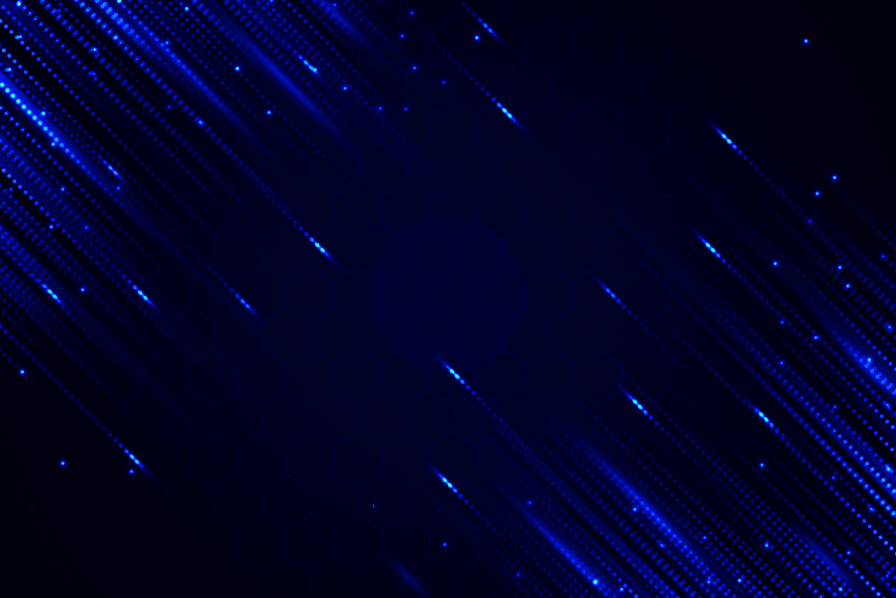
This background is drawn by a Shadertoy shader. Its source:

```glsl
const vec2 FLOW = vec2(0.7071, -0.7071);   // along the streaks
const vec2 CROSS = vec2(0.7071, 0.7071);   // across the streaks

// Bright comet heads: position, strength
const vec3 COMETS[16] = vec3[16](
    vec3(.535, .586, 1.), vec3(.848, .811, 1.), vec3(.189, .715, .7), vec3(.239, .506, .9),
    vec3(.410, .492, .6), vec3(.225, .232, .9), vec3(.088, .508, .9), vec3(.516, .891, .7),
    vec3(.816, .953, .6), vec3(.760, .375, 1.), vec3(.748, .193, 1.), vec3(1.066, .324, 1.),
    vec3(1.188, .586, 1.), vec3(1.215, .768, 1.), vec3(1.021, .510, .6), vec3(1.277, .303, 1.));

// Soft beams: position, length, strength
const vec4 BEAMS[11] = vec4[11](
    vec4(.06, .80, .14, .75), vec4(.30, .893, .14, .65), vec4(.469, .873, .11, .6),
    vec4(.557, .98, .07, .5), vec4(.195, .97, .08, .6), vec4(1.094, .14, .13, .75),
    vec4(.957, .066, .11, .65), vec4(1.455, .379, .07, .75), vec4(1.387, .059, .07, .6),
    vec4(.684, .033, .035, .3), vec4(.02, .52, .07, .2));

float hash(vec2 p) {
    vec3 q = fract(p.xyx * vec3(.1031, .1030, .0973));
    q += dot(q, q.yzx + 33.33);
    return fract((q.x + q.y) * q.z);
}

float stripeNoise(float x, float seed) {
    float i = floor(x);
    return mix(hash(vec2(i, seed)), hash(vec2(i + 1., seed)), smoothstep(0., 1., x - i));
}

// Distance to the nearest edge of a unit-wide hexagon grid
float hexEdge(vec2 p) {
    vec2 cell = vec2(1., 1.732), h = cell * .5;
    vec2 a = mod(p, cell) - h, b = mod(p - h, cell) - h;
    vec2 g = abs(dot(a, a) < dot(b, b) ? a : b);
    return .5 - max(g.x, dot(g, vec2(.5, .866)));
}

// Row of round beads; v is (along, across)
float beads(vec2 v, float radius, float px) {
    v.x = mod(v.x, .0129) - .00645;
    return smoothstep(radius + px, radius - px, length(v));
}

// Long beaded tail, hot head and a short soft streak in front
float comet(vec2 v, float px) {
    float nearTail = smoothstep(-.08, 0., v.x);
    float farTail = smoothstep(-.3, -.02, v.x);
    float bead = beads(v, .0038, px) * (.55 * nearTail + .25 * farTail) * smoothstep(.025, 0., v.x);
    float core = exp(-pow(v.x / .018, 2.) - pow(v.y / .0031, 2.)) * 1.1;
    float streak = exp(-pow((v.x - .01) / .03, 2.) - pow(v.y / .0045, 2.)) * .3;
    return bead + core + streak;
}

// Beaded lanes and blurred stripes flowing in from a corner
float lanes(vec2 v, float depth, float seed, float px) {
    float density = smoothstep(.52, .08, abs(v.y + .17));
    float inner = smoothstep(.02, .24, -v.x);
    float light = 0.;
    for (float layer = 0.; layer < 2.; layer++) {
        float pitch = .024 + .012 * layer;
        float id = floor(v.y / pitch);
        float rnd = hash(vec2(id + 70., seed + layer));
        float across = v.y - (id + .35 + .3 * rnd) * pitch;
        float reach = mix(.1, .65, rnd) * (.3 + .7 * density);
        float fade = max(0., 1. - depth / reach);
        light += beads(vec2(v.x, across), .0036, px) * fade * (.2 + .45 * density);
    }
    float fine = stripeNoise(v.y * 95. + 90., seed + 5.);
    float wide = stripeNoise(v.y * 23. + 60., seed + 9.);
    float stripes = fine * fine * (.2 + wide) * exp(-depth * mix(9., 4., wide));
    return (light * smoothstep(0., .2, density) + stripes * density * .8) * inner;
}

// Scattered sparks, thicker near the streak corners
float sparks(vec2 p, float chance) {
    vec2 id = floor(p / .06);
    vec2 spot = .2 + .6 * vec2(hash(id + 11.), hash(id + 47.));
    float d = length(p - (id + spot) * .06);
    float lit = step(hash(id + 83.), chance) * (.4 + .6 * hash(id + 29.));
    return lit * (1.7 * exp(-d * d / .00001) + .3 * exp(-d * d / .00006));
}

void mainImage(out vec4 fragColor, in vec2 fragCoord) {
    vec2 p = fragCoord / iResolution.y;
    vec2 mid = .5 * iResolution.xy / iResolution.y;
    float px = .8 / iResolution.y;
    vec2 q = p - mid;

    // Deep blue ground with faint discs
    float r = length(q - vec2(0., .006));
    float light = mix(.145, .05, smoothstep(.05, .85, r));
    light += .03 * smoothstep(.135, .130, r) + .012 * smoothstep(.406, .400, r);

    // Hexagon mesh
    float hexLine = hexEdge((p - vec2(.598, .508)) / .0801 + vec2(.5, .866));
    light += .042 * smoothstep(.045, .01, hexLine) * smoothstep(.85, .4, r) * smoothstep(.0, .16, r);

    // Both corners share one layout, turned by half a circle
    float side = dot(q, FLOW) < 0. ? 1. : -1.;
    vec2 s = q * side;
    float depth = 1.414 * min(s.x + mid.x, mid.y - s.y);
    vec2 flow = vec2(dot(s, FLOW), dot(s, CROSS));
    light += lanes(flow, depth, 3. + 20. * step(side, 0.), px);
    light += sparks(p, .55 * smoothstep(.4, .05, depth) * smoothstep(.62, .35, abs(flow.y + .17)));

    for (int i = 0; i < BEAMS.length(); i++) {
        vec2 d = p - BEAMS[i].xy;
        vec2 v = vec2(dot(d, FLOW) / BEAMS[i].z, dot(d, CROSS));
        float profile = .75 * exp(-pow(v.y / .007, 2.)) + .22 * exp(-pow(v.y / .02, 2.));
        light += BEAMS[i].w * profile * exp(-v.x * v.x);
    }

    for (int i = 0; i < COMETS.length(); i++) {
        vec2 d = p - COMETS[i].xy;
        float heading = dot(COMETS[i].xy - mid, FLOW) < 0. ? 1. : -1.;
        light += COMETS[i].z * comet(vec2(dot(d, FLOW) * heading, dot(d, CROSS)), px);
    }

    // Blue ramp that turns cyan when overexposed
    float hot = max(light - .85, 0.);
    vec3 color = vec3(.012 * light + .15 * hot, .11 * light * light + .5 * hot, light);
    fragColor = vec4(clamp(color, 0., 1.), 1.);
}
```
